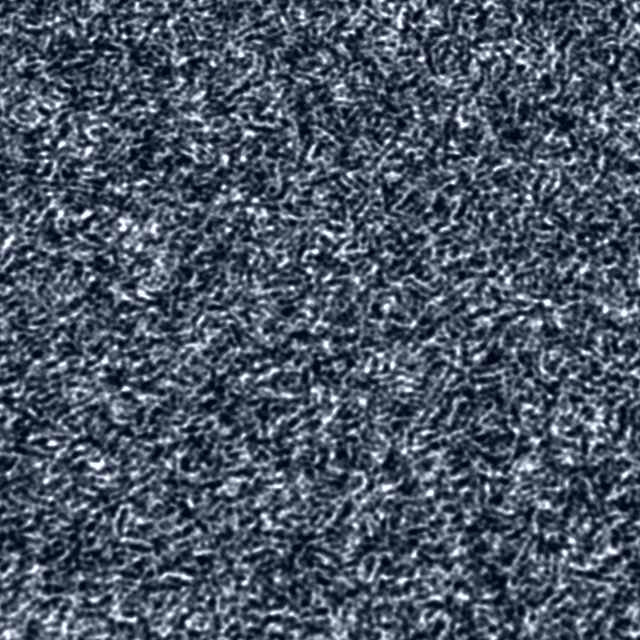
Give the GLSL for this texture, as a Shadertoy shader.

```glsl
vec2 gradientAt(vec2 cell) {
    vec3 h = fract(cell.xyx * vec3(0.1031, 0.1030, 0.0973));
    h += dot(h, h.yzx + 33.33);
    float angle = 6.2832 * fract((h.x + h.y) * h.z);
    return vec2(cos(angle), sin(angle));
}

float gradientNoise(vec2 p) {
    vec2 cell = floor(p), f = fract(p);
    vec2 u = f * f * f * (f * (f * 6.0 - 15.0) + 10.0);
    vec2 e = vec2(0.0, 1.0);
    float a = dot(gradientAt(cell), f);
    float b = dot(gradientAt(cell + e.yx), f - e.yx);
    float c = dot(gradientAt(cell + e.xy), f - e.xy);
    float d = dot(gradientAt(cell + e.yy), f - e.yy);
    return mix(mix(a, b, u.x), mix(c, d, u.x), u.y);
}

// Short fibres in six directions, each taking over in its own patches
float fibres(vec2 p, vec2 uv) {
    float sum = 0.0, power = 0.0;
    for (int i = 0; i < 6; i++) {
        float layer = float(i);
        float angle = 0.35 + layer * 0.5236;
        vec2 along = vec2(cos(angle), sin(angle));
        vec2 across = vec2(-along.y, along.x);

        // Slanted lay is strongest low down, upright fibres gather at the right
        float lay = mix(1.35, 0.5, uv.y) * cos(2.0 * (angle - 0.4));
        float upright = -0.6 * uv.x * cos(2.0 * angle);
        float patchiness = 5.0 * gradientNoise(p * 21.0 + layer * 17.3);
        float weight = exp(lay + upright + patchiness);

        vec2 q = vec2(dot(p, along) * 33.0, dot(p, across) * 94.0);
        sum += weight * gradientNoise(q + layer * vec2(41.7, 23.1));
        power += weight * weight;
    }
    return sum * inversesqrt(power);
}

void mainImage(out vec4 fragColor, in vec2 fragCoord) {
    vec2 uv = fragCoord / iResolution.xy;

    // Grain gets finer toward the top
    vec2 p = uv * (0.93 + 0.11 * uv.y);

    // Fibres, small bright knots and faint broad mottling
    float streaks = fibres(p, uv);
    float knots = gradientNoise(mat2(0.8, 0.6, -0.6, 0.8) * p * 102.0 + 9.4);
    float mottling = gradientNoise(p * 10.0 + 63.2);
    float height = 4.7 * (0.85 * streaks + 0.52 * knots + 0.2 * mottling);
    height = clamp(height, -2.4, 2.8);

    // Navy shadows rising to pale blue highlights
    float tone = 0.30 + 0.185 * height + 0.03 * height * height;
    fragColor = vec4(clamp(tone + vec3(-0.045, 0.0, 0.07), 0.0, 1.0), 1.0);
}
```
